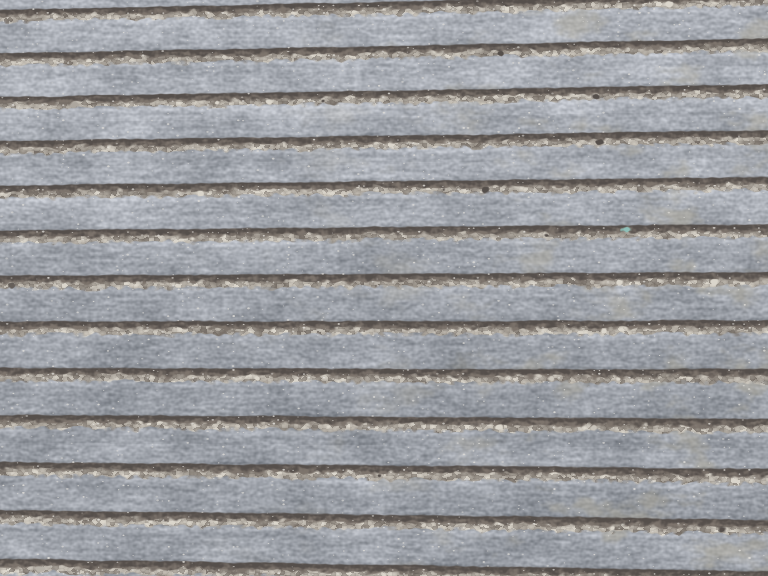
Reproduce this texture procedurally as a Shadertoy shader.

```glsl
const vec3 SLAB_DARK = vec3(0.42, 0.44, 0.47);
const vec3 SLAB_LIGHT = vec3(0.765, 0.78, 0.81);
const vec3 STAIN = vec3(0.67, 0.65, 0.59);
const vec3 SHADOW = vec3(0.335, 0.31, 0.295);
const vec3 SHADOW_BROWN = vec3(0.49, 0.455, 0.425);
const vec3 GRIT_DARK = vec3(0.47, 0.44, 0.41);
const vec3 GRIT_LIGHT = vec3(0.86, 0.84, 0.80);
const vec3 SPECK = vec3(0.88, 0.87, 0.85);
const vec3 TEAL = vec3(0.56, 0.75, 0.72);

// Plank rows: count from the top as a quadratic, tilted across the width
const vec3 ROW_CURVE = vec3(-0.326, 13.433, -0.845);
const vec2 ROW_TILT = vec2(0.39, -0.65);
const float ROW_HEIGHT = 0.08;

// Groove bands, in fractions of a row
const float SHADOW_TOP = -0.09;
const float SHADOW_END = 0.065;
const float GRIT_END = 0.19;

const vec2 GRIT_SCALE = vec2(120.0, 160.0);
const vec2 SPECK_SCALE = vec2(115.0, 150.0);
const float SPECK_CHANCE = 0.07;
const float STONE_SPACING = 0.10;
const float STONE_CHANCE = 0.2;
const vec2 CHIP_POS = vec2(1.088, 0.602);

vec2 hash2(vec2 p) {
    vec3 q = fract(p.xyx * vec3(0.1031, 0.1030, 0.0973));
    q += dot(q, q.yzx + 33.33);
    return fract((q.xx + q.yz) * q.zy);
}

float cornerSlope(vec2 cell, vec2 offset) {
    float angle = 6.2832 * hash2(cell).x;
    return dot(vec2(cos(angle), sin(angle)), offset);
}

float gradientNoise(vec2 p) {
    vec2 i = floor(p), f = fract(p), e = vec2(1.0, 0.0);
    vec2 u = f * f * f * (f * (f * 6.0 - 15.0) + 10.0);
    return mix(mix(cornerSlope(i, f), cornerSlope(i + e, f - e), u.x),
               mix(cornerSlope(i + e.yx, f - e.yx), cornerSlope(i + 1.0, f - 1.0), u.x), u.y);
}

float fbm(vec2 p) {
    float sum = 0.0, amp = 0.6;
    for (int i = 0; i < 4; i++) {
        sum += amp * gradientNoise(p);
        p = p * 2.03 + 17.3;
        amp *= 0.6;
    }
    return sum;
}

// Nearest grain: x = distance, y = random shade
vec2 grains(vec2 p) {
    vec2 best = vec2(9.0, 0.0);
    for (int k = 0; k < 9; k++) {
        vec2 id = floor(p) + vec2(k % 3 - 1, k / 3 - 1);
        float d = length(id + hash2(id) - p);
        if (d < best.x) best = vec2(d, hash2(id + 71.0).y);
    }
    return best;
}

vec3 slabColor(vec2 p, float depth, float row, float offset) {
    float grain = gradientNoise(p * vec2(75.0, 165.0)) + 0.8 * gradientNoise(p * vec2(150.0, 180.0) + 9.0);
    float streak = gradientNoise(p * vec2(18.0, 120.0) + 40.0);
    float tone = 0.73 - 0.26 * depth + 0.45 * fbm(p * vec2(7.0, 13.0))
               + 0.30 * grain + 0.22 * streak + 0.10 * (hash2(vec2(row, 5.0)).x - 0.5);
    tone += 0.14 * (1.0 - smoothstep(0.0, 0.10, abs(offset - 0.24)));
    tone -= 0.12 * (1.0 - smoothstep(0.0, 0.08, abs(offset - SHADOW_TOP)));
    vec3 color = mix(SLAB_DARK, SLAB_LIGHT, clamp(tone, 0.0, 1.1));
    float stain = smoothstep(0.05, 0.4, fbm(p * vec2(8.0, 13.0) + 31.0)) * smoothstep(0.2, 1.2, p.x);
    return mix(color, STAIN, 0.5 * stain);
}

void mainImage(out vec4 fragColor, in vec2 fragCoord) {
    vec2 p = fragCoord / iResolution.y;
    float across = fragCoord.x / iResolution.x, depth = 1.0 - p.y;
    float pixel = 1.0 / iResolution.y, edge = pixel / ROW_HEIGHT;
    float rows = dot(ROW_CURVE, vec3(1.0, depth, depth * depth)) + across * dot(ROW_TILT, vec2(1.0, depth));
    rows += 0.02 * gradientNoise(p * vec2(9.0, 4.0));
    float row = floor(rows + 0.5), offset = rows - row;
    float ragged = 0.10 * gradientNoise(p * vec2(70.0, 110.0)) + 0.07 * gradientNoise(p * vec2(16.0, 12.0));

    // Slab, then the dusty shaded wall of the groove
    vec3 color = slabColor(p, depth, row, offset);
    float dust = 0.16 * gradientNoise(p * vec2(60.0, 140.0)) + 0.08 * gradientNoise(p * 170.0);
    float wall = smoothstep(-edge, edge, offset - SHADOW_TOP - 0.2 * ragged)
               * (1.0 - smoothstep(-edge, edge, offset - GRIT_END + 0.03 - 0.5 * ragged));
    color = mix(color, mix(SHADOW, SHADOW_BROWN, smoothstep(-0.08, 0.11, offset + dust)), wall);

    // Grit and sand lying in the groove
    vec2 grain = grains(p * GRIT_SCALE);
    float shade = 0.5 + 0.7 * (grain.y - 0.5) + 0.5 * gradientNoise(p * vec2(30.0, 70.0)) - 0.25 * (grain.x - 0.4);
    float gritMask = smoothstep(-1.5 * edge, 1.5 * edge, offset - SHADOW_END - ragged)
                   * (1.0 - smoothstep(-1.5 * edge, 1.5 * edge, offset - GRIT_END - ragged));
    color = mix(color, mix(GRIT_DARK, GRIT_LIGHT, clamp(shade, 0.0, 1.0)), gritMask);

    // Fine pale specks, denser beside the grit
    vec2 q = p * SPECK_SCALE, id = floor(q), rnd = hash2(id + 13.0);
    float chance = SPECK_CHANCE * (1.0 + 2.0 * smoothstep(0.2, 0.0, abs(offset - 0.12)));
    float speck = length(fract(q) - 0.3 - 0.4 * rnd) - 0.10 - 0.16 * rnd.y * rnd.y;
    float speckMask = (1.0 - smoothstep(-0.15, 0.15, speck)) * step(hash2(id).x, chance);
    color = mix(color, SPECK, (0.4 + 0.45 * rnd.x) * speckMask);

    // Larger stones along the grooves
    float slot = p.x / STONE_SPACING;
    vec2 stone = hash2(vec2(floor(slot), row + 50.0)), look = hash2(vec2(floor(slot) + 90.0, row));
    vec2 away = vec2((fract(slot) - 0.2 - 0.6 * look.x) * STONE_SPACING, (offset - 0.12) * ROW_HEIGHT);
    float stoneEdge = length(away * vec2(0.75, 1.0)) - mix(0.002, 0.0055, stone.y) + 0.003 * gradientNoise(p * 120.0);
    float stoneMask = (1.0 - smoothstep(-pixel, pixel, stoneEdge)) * step(stone.x, STONE_CHANCE);
    color = mix(color, mix(SHADOW, GRIT_LIGHT, smoothstep(0.1, 0.5, look.y)), stoneMask);

    // One teal chip
    float chip = length((p - CHIP_POS) * vec2(0.65, 1.0)) - 0.005 + 0.005 * gradientNoise(p * 110.0);
    fragColor = vec4(mix(color, TEAL, 1.0 - smoothstep(-pixel, pixel, chip)), 1.0);
}
```
